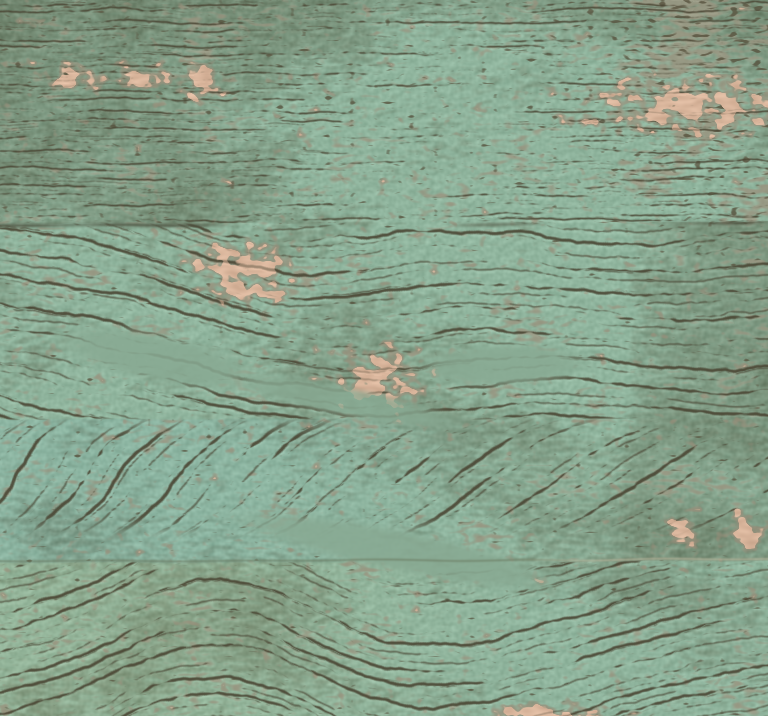
This texture is drawn by a Shadertoy shader. Its source:

```glsl
// Weathered green paint on four wooden boards, with cracks along the grain.
// Each board has a flow field whose level lines become broken cracks; gradient
// noise adds relief, stains and flakes that bare the pale pink undercoat.

vec2 hash2(vec2 p) {
    vec3 q = fract(p.xyx * vec3(0.1031, 0.1030, 0.0973));
    q += dot(q, q.yzx + 33.33);
    return fract((q.xx + q.yz) * q.zy);
}

float corner(vec2 cell, vec2 offset) {
    float a = 6.2832 * hash2(cell).x;
    return dot(vec2(cos(a), sin(a)), offset);
}

// Gradient noise, roughly -1 to 1
float noise(vec2 p) {
    vec2 i = floor(p), f = p - i, e = vec2(1, 0);
    vec2 u = f * f * f * (f * (f * 6.0 - 15.0) + 10.0);
    return 1.4 * mix(mix(corner(i, f), corner(i + e, f - e), u.x),
                     mix(corner(i + e.yx, f - e.yx), corner(i + 1.0, f - 1.0), u.x), u.y);
}

float relief(vec2 p) {
    return 0.5 * noise(p * vec2(32, 42)) + 0.4 * noise(p * vec2(85, 105) + 9.0);
}

float band(float y, float low, float high) {
    return smoothstep(low - 0.002, low + 0.002, y) * (1.0 - smoothstep(high - 0.002, high + 0.002, y));
}

// Distance from the centre of a tilted ellipse, 1 on its rim
float ellipse(vec2 p, vec4 e, float tilt) {
    vec2 q = p - e.xy;
    q.y -= tilt * q.x;
    return length(q / e.zw);
}

// Broken cracks on the level lines of flow: x = dark gap, y = lit lower lip
vec2 cracks(float flow, float along, float halfWidth, float gaps) {
    float px = 1.0 / iResolution.y;
    float slope = length(vec2(dFdx(flow), dFdy(flow))) / px + 0.001;
    float id = floor(flow);
    float side = (fract(flow) - 0.5 + 0.6 * (hash2(vec2(id, 7)).x - 0.5)) / slope;
    float ragged = noise(vec2(along, id * 3.7 + 0.3)) + 0.45 * noise(vec2(along * 11.0, id * 5.3 + 0.4));
    float present = smoothstep(gaps, gaps + 0.7, ragged);
    float w = halfWidth * present;
    float dark = (1.0 - smoothstep(w - 0.0017, w + 0.0017, abs(side))) * min(1.0, w / 0.001);
    float lip = (side + 0.0038) / 0.0022;
    return vec2(dark, present * exp(-lip * lip));
}

// Main cracks with fainter hairlines between them
vec2 grain(float flow, float along, float halfWidth, float gaps) {
    return max(cracks(flow, along, halfWidth, gaps),
               0.7 * cracks(flow * 1.9 + 0.3, along * 2.0 + 5.0, halfWidth * 0.6, gaps + 0.15));
}

void mainImage(out vec4 fragColor, in vec2 fragCoord) {
    vec2 p = fragCoord / iResolution.y;
    float x = p.x, y = p.y;
    float broad = noise(p * vec2(3, 4) + 2.0);
    float mid = noise(p * vec2(9, 14) + 5.0);
    float grit = noise(p * vec2(50, 130) + 3.0);
    float wobble = 0.007 * mid + 0.003 * noise(p * vec2(30, 35)) + 0.001 * noise(p * 100.0);

    // Boards, from top to bottom
    float edge = y + 0.004 * noise(vec2(x * 7.0, 1.5));
    float board1 = band(edge, 0.688, 2.0), board2 = band(edge, 0.415, 0.688);
    float board3 = band(edge, 0.215, 0.415), board4 = band(edge, -1.0, 0.215);

    // Smooth smears where the grain is rubbed away
    vec4 smears[4] = vec4[4](vec4(0.22, 0.50, 0.14, 0.035), vec4(0.70, 0.49, 0.12, 0.03),
                             vec4(0.48, 0.44, 0.17, 0.022), vec4(0.56, 0.23, 0.23, 0.030));
    float smear = 0.0;
    for (int i = 0; i < 4; i++)
        smear = max(smear, 1.0 - smoothstep(0.6, 1.2, ellipse(p, smears[i], i == 1 ? 0.03 : -0.2)));

    // Grain flow: fine straight, wavy, slanted S-curves, arched
    float calm = exp(-pow(abs(x - 0.6) / 0.25, 2.0)) * (1.0 - smoothstep(0.9, 1.0, y));
    vec2 fine = grain((y + wobble * 0.7) * 82.0, x * 8.0, 0.0012, 0.4 * calm - 0.3 - 0.2 * broad);
    float wave = 0.1 * (1.0 - smoothstep(-0.1, 0.42, x)) + 0.009 * sin(x * 13.0 + y * 9.0);
    vec2 wavy = grain((y - wave + wobble) * 31.0, x * 4.5, 0.0021, -0.4);
    float t = (y - 0.335) / 0.075;
    float lean = t * (0.04 + 0.08 * x) + 0.022 * t * t * t;
    vec2 slanted = grain((lean - x + wobble) * 15.0, y * 9.0 + x * 2.0, 0.0024, -0.45 + 0.4 * x);
    slanted *= 1.0 - smoothstep(0.7, 1.2, abs(t));
    float hill = (x - 0.3) / 0.2;
    float arch = 0.11 * exp(-hill * hill) + 0.13 * smoothstep(0.5, 1.15, x);
    vec2 arched = grain((y - arch + wobble) * 33.0, x * 5.0, 0.0021, -0.35);
    vec2 crack = fine * board1 + wavy * board2 + slanted * board3 + arched * board4;
    crack *= 1.0 - 0.85 * smear;

    // Paint tones
    float dim = board1 * (0.42 - 0.55 * smoothstep(0.2, 0.6, x) + 0.4 * smoothstep(0.88, 1.0, y))
              + 0.4 * smoothstep(0.85, 0.9, x) * (board2 + board3);
    float tone = 0.45 * broad + 0.32 * mid + 0.3 * grit - dim;
    vec3 col = mix(vec3(0.50, 0.61, 0.52), vec3(0.565, 0.71, 0.62), smoothstep(-0.35, 0.08, tone));
    col = mix(col, vec3(0.43, 0.51, 0.42), smoothstep(0.25, 0.85, -tone));
    col += vec3(-0.015, 0.0, 0.015) * (board3 - board4) * smoothstep(0.8, 0.2, x);
    col = mix(col, vec3(0.53, 0.66, 0.57), 0.8 * smear);

    // Surface relief lit from the upper left
    float light = relief(p) - relief(p + vec2(-0.002, 0.003));
    col += (0.09 * light + 0.035 * noise(p * 170.0)) * (1.0 - 0.9 * smear);

    // Clusters of flaked paint: centre and radii
    vec4 flakes[9] = vec4[9](vec4(0.10, 0.89, 0.045, 0.024), vec4(0.20, 0.89, 0.040, 0.024),
        vec4(0.28, 0.89, 0.035, 0.036), vec4(0.96, 0.85, 0.17, 0.045), vec4(0.34, 0.62, 0.09, 0.055),
        vec4(0.53, 0.47, 0.08, 0.05), vec4(0.95, 0.255, 0.025, 0.025), vec4(1.04, 0.255, 0.035, 0.03),
        vec4(0.77, 0.0, 0.11, 0.02));
    float reach = 1.3;
    for (int i = 0; i < 9; i++) reach = min(reach, ellipse(p, flakes[i], 0.0));
    float peel = 0.8 * noise((p + vec2(0.4 * y, 0)) * vec2(38, 50) + 4.0)
               + 0.5 * noise(p * vec2(85, 120)) + 0.5 - reach;
    float bare = smoothstep(0.0, 0.15, peel) * (1.0 - 0.7 * smear);

    // Brown stains and dark specks, thickest in the worn corners
    float worn = smoothstep(0.85, 1.0, y) * smoothstep(0.65, 1.0, x)
               + 0.6 * smoothstep(0.75, 1.0, x) * smoothstep(0.25, 0.1, abs(y - 0.82));
    float stain = smoothstep(0.25, 0.75, 0.6 * mid + 0.6 * grit + 0.45 * worn);
    stain = max(stain, smoothstep(-0.45, 0.0, peel));
    col = mix(col, vec3(0.60, 0.56, 0.48), 0.75 * stain * (1.0 - smear));
    float speck = smoothstep(0.58, 0.9, noise(p * vec2(60, 150) + 17.0) + 0.2 * worn + 0.08 * board1);
    col = mix(col, vec3(0.34, 0.32, 0.24), 0.8 * speck * (1.0 - smear));

    // Undercoat, cracks and board joints
    col = mix(col, vec3(0.85, 0.71, 0.61) + 0.06 * grit, bare);
    col += 0.035 * crack.y;
    col = mix(col, vec3(0.29, 0.27, 0.20), 0.88 * crack.x * (1.0 - 0.5 * bare));
    float joint = exp(-pow(abs(edge - 0.686) / 0.003, 2.0)) * smoothstep(-0.2, 0.5, noise(vec2(x * 7.0, 8.3)));
    col = mix(col, vec3(0.30, 0.31, 0.24), 0.7 * joint);
    float ledge = exp(-pow(abs(edge - 0.217) / 0.002, 2.0));
    col = mix(col, mix(vec3(0.42, 0.48, 0.38), vec3(0.74, 0.72, 0.62), smoothstep(0.7, 0.85, x)), 0.5 * ledge);
    fragColor = vec4(clamp(col, 0.0, 1.0), 1.0);
}
```
